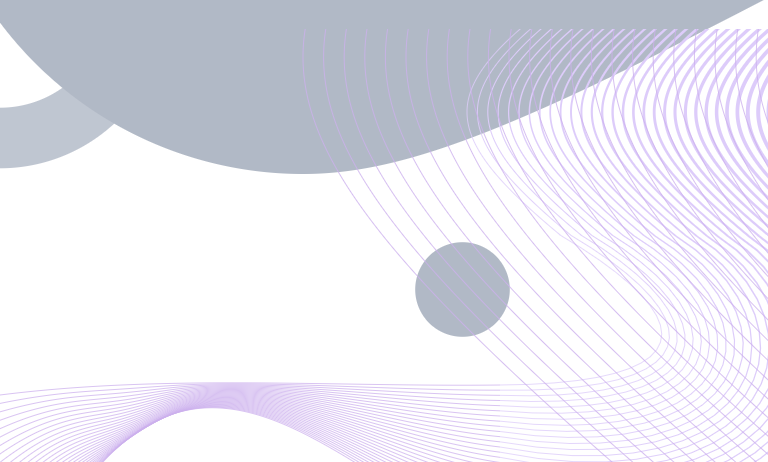
A Shadertoy shader for this background:

```glsl
const float HEIGHT = 462.0;   // design units per canvas height
const float CURVES = 30.0;    // steps across the ribbon

float pixel;                  // size of one pixel in design units

float fill(float d) { return clamp(0.5 - d / pixel, 0.0, 1.0); }

// Coverage of a line, kept faint when thinner than a pixel
float stroke(float d, float width) {
    return fill(d - 0.5 * max(width, pixel)) * min(width / pixel, 1.0);
}

// Hyperbolic sag (x) and the factor from axis offset to true distance (y)
vec2 sag(float d, float a, float slope) {
    float root = sqrt(a * a + slope * slope * d * d);
    float tilt = slope * slope * d / root;
    return vec2(root - a, inversesqrt(1.0 + tilt * tilt));
}

vec2 bezier(vec2 a, vec2 b, vec2 c, vec2 d, float t) {
    float u = 1.0 - t;
    return u * u * u * a + 3.0 * u * u * t * b + 3.0 * u * t * t * c + t * t * t * d;
}

float segment(vec2 p, vec2 a, vec2 b) {
    vec2 ab = b - a;
    return length(p - a - ab * clamp(dot(p - a, ab) / dot(ab, ab), 0.0, 1.0));
}

// Height of one ribbon curve in the lower left, s runs across the ribbon
float waveY(float x, float s) {
    float t = 1.0 - x / 500.0;
    vec2 ends = bezier(vec2(385, 540), vec2(387, 490), vec2(374, 215), vec2(395, 647), t);
    float pinch = (x - 125.0) / 60.0;
    return mix(ends.x, ends.y, s) + 65.0 * exp(-pinch * pinch) * s * (1.0 - s);
}

float waveInk(vec2 p) {
    float clear = 1.0;
    for (float i = 0.0; i <= CURVES; i++) {
        float s = i / CURVES;
        float y = waveY(p.x, s);
        float tilt = waveY(p.x + 1.0, s) - y;
        clear *= 1.0 - stroke(abs(p.y - y) * inversesqrt(1.0 + tilt * tilt), 0.75);
    }
    return 1.0 - clear;
}

// Turn of the ribbon on the right, blended between two outer curves
float foldInk(vec2 p) {
    float clear = 1.0;
    for (float i = 0.0; i <= CURVES; i++) {
        float s = i / CURVES;
        vec2 a = mix(vec2(560, 235), vec2(872, 235), s);
        vec2 b = mix(vec2(708, 322), vec2(1020, 340), s);
        vec2 c = mix(vec2(700, 384), vec2(850, 665), s);
        vec2 d = mix(vec2(500, 385), vec2(500, 540), s);
        float nearest = 1e4, along = 0.0;
        vec2 last = a;
        for (float k = 1.0; k <= 20.0; k++) {
            vec2 next = bezier(a, b, c, d, k / 20.0);
            float dist = segment(p, last, next);
            if (dist < nearest) { nearest = dist; along = k / 20.0; }
            last = next;
        }
        clear *= 1.0 - stroke(nearest, 0.75 + 2.2 * s * (1.0 - along));
    }
    return 1.0 - clear;
}

// Repeated upper strands, thicker toward the right
float strandInk(vec2 p) {
    float d = p.y - 112.0;
    vec2 bend = d < 0.0 ? sag(d, 200.0, 1.87) : sag(d, 136.0, 1.5);
    float shift = (p.x - 467.0 - bend.x) / 10.4;
    float index = round(shift);
    float width = 0.8 + index / CURVES * mix(3.4, 2.2, smoothstep(110.0, 235.0, p.y));
    return index < 0.0 ? 0.0 : stroke(abs(shift - index) * 10.4 * bend.y, width);
}

// Fine diagonal threads
float threadInk(vec2 p) {
    vec2 bend = sag(p.y - 57.0, 308.0, 1.32);
    float shift = (p.x - 303.0 - bend.x) / 20.6;
    float index = round(shift);
    return index < 0.0 ? 0.0 : stroke(abs(shift - index) * 20.6 * bend.y, 0.8);
}

void mainImage(out vec4 fragColor, in vec2 fragCoord) {
    pixel = HEIGHT / iResolution.y;
    vec2 p = vec2(fragCoord.x, iResolution.y - fragCoord.y) * pixel;
    vec3 slate = vec3(0.695, 0.725, 0.775);
    vec3 lilac = vec3(0.865, 0.80, 0.98);
    vec3 violet = vec3(0.80, 0.69, 0.93);
    vec3 color = vec3(1.0);

    // Corner ring, large hanging shape and disc
    float ring = abs(length(p) - 138.0) - 30.3;
    color = mix(color, vec3(0.75, 0.775, 0.82), fill(ring));
    vec2 edge = sag(p.x - 303.0, 105.0, 0.561);
    float hanging = p.x < 303.0 ? length(p - vec2(303, -205)) - 379.0
                                : (p.y - 174.0 + edge.x) * edge.y;
    color = mix(color, slate, fill(hanging));
    color = mix(color, slate, fill(length(p - vec2(462.5, 289.5)) - 47.3));

    // Line work, cut off along the top
    float below = fill(29.0 - p.y);
    if (p.y < 235.0) color = mix(color, lilac, strandInk(p) * below);
    if (p.x > 500.0 && p.y >= 235.0) color = mix(color, lilac, foldInk(p));
    if (p.x <= 500.0 && p.y > 370.0) color = mix(color, violet, waveInk(p));
    color = mix(color, violet, threadInk(p) * below);

    fragColor = vec4(color, 1.0);
}
```
